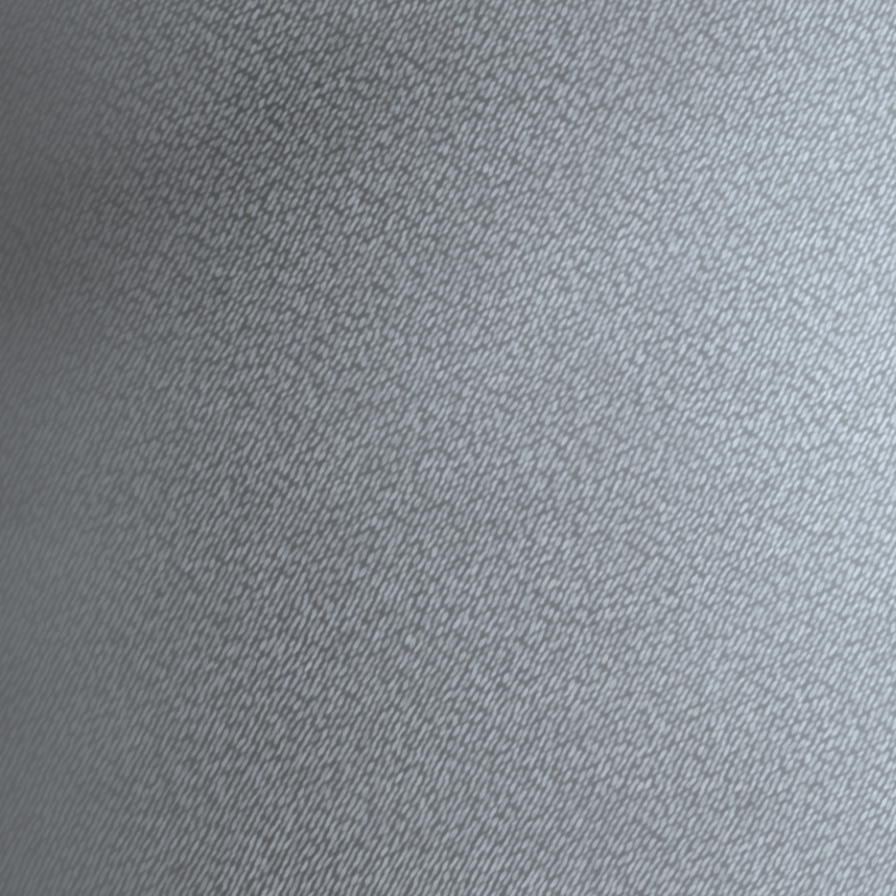
A WebGL 2 fragment shader for this texture:

```glsl
#version 300 es
precision highp float;
// Grey satin-twill cloth under soft side light.
// Fine slanted stitches are summed from a jittered, staggered cell grid;
// broad gradients and soft folds shade the cloth from dark left to pale right.

uniform vec2 u_resolution;
out vec4 fragColor;

const float PI = 3.14159265;
const vec2 STITCH_COUNT = vec2(128.0, 126.0);  // stitches across and up the canvas
const float SLANT = 0.5;                       // sideways lean per unit of height
const vec3 SHADOW = vec3(0.37, 0.378, 0.388);
const vec3 SHEEN = vec3(0.69, 0.727, 0.763);

vec2 hash2(vec2 cell) {
    vec3 p = fract(cell.xyx * vec3(0.1031, 0.1030, 0.0973));
    p += dot(p, p.yzx + 33.33);
    return fract((p.xx + p.yz) * p.zy);
}

// Slow, smooth variation in about -1..1 from layered sines.
float layeredSines(vec2 p) {
    float sum = 0.0;
    float weight = 0.5;
    for (int i = 0; i < 4; i++) {
        sum += weight * sin(p.x + 1.7 * sin(p.y)) * cos(p.y - 0.6 * p.x);
        p = mat2(1.3, 1.1, -1.1, 1.3) * p + 2.4;
        weight *= 0.6;
    }
    return sum;
}

// Soft elliptical spot of light or shade, turned by an angle.
float softSpot(vec2 p, vec2 centre, vec2 radius, float angle) {
    vec2 axis = vec2(cos(angle), sin(angle));
    vec2 d = p - centre;
    d = vec2(dot(d, axis), dot(d, vec2(-axis.y, axis.x))) / radius;
    return exp(-dot(d, d));
}

// Plump stitches with narrow dark furrows around p, in about -0.6..0.5.
float stitches(vec2 p, vec2 tightness, vec2 jitter) {
    vec2 base = floor(p);
    float sum = 0.0;
    float glint = 0.0;
    for (int y = -1; y <= 1; y++) {
        for (int x = -1; x <= 1; x++) {
            vec2 cell = base + vec2(x, y);
            vec2 random = hash2(cell + 200.0);
            vec2 centre = cell + 0.5 + jitter * (random - 0.5);
            centre.y += 0.5 * mod(cell.x, 2.0) - 0.25;
            vec2 d = (p - centre) * tightness;
            float stitch = exp(-dot(d, d));
            sum += stitch;
            glint += stitch * (fract(random.x * 7.3 + random.y * 3.1) - 0.5);
        }
    }
    float mean = PI / (tightness.x * tightness.y);
    return smoothstep(-0.55, 0.45, sum - mean) - 0.56 + 0.45 * glint;
}

// Broad light on the cloth, without the weave.
float clothLight(vec2 p) {
    float light = mix(0.395, 0.71, smoothstep(-0.1, 1.1, p.x));
    light -= 0.05 * softSpot(p, vec2(0.30, 0.83), vec2(0.34, 0.12), 0.5);
    light -= 0.03 * softSpot(p, vec2(0.00, 0.80), vec2(0.14, 0.20), 0.0);
    light -= 0.04 * softSpot(p, vec2(0.75, 0.02), vec2(0.35, 0.22), 0.3);
    light -= 0.03 * softSpot(p, vec2(0.75, 1.00), vec2(0.35, 0.12), 0.2);
    light += 0.03 * softSpot(p, vec2(0.58, 0.62), vec2(0.20, 0.10), 0.6);
    light += 0.04 * softSpot(p, vec2(0.98, 0.62), vec2(0.20, 0.28), 0.0);
    light += 0.02 * softSpot(p, vec2(0.08, 0.32), vec2(0.14, 0.25), 0.0);
    return light + 0.014 * layeredSines(p * vec2(9.0, 12.0));
}

void main() {
    vec2 uv = gl_FragCoord.xy / u_resolution;

    // Slanted cloth coordinates, slightly pulled out of line.
    vec2 pull = 0.004 * vec2(layeredSines(uv * 8.0), layeredSines(uv.yx * 7.0 + 3.0));
    pull.x += 0.0012 * layeredSines(uv * 150.0);
    vec2 cloth = uv + pull;
    cloth.x -= SLANT * cloth.y;

    // Stitches run together into longer ribs toward the lower left.
    float ribbed = 1.0 - smoothstep(0.2, 1.2, uv.x + uv.y);
    vec2 tightness = vec2(2.65, mix(2.05, 1.6, ribbed));
    float weave = stitches(cloth * STITCH_COUNT, tightness, vec2(0.25, 0.45));

    // The weave blurs away in the dark left edge.
    float relief = mix(0.04, 0.215, smoothstep(0.0, 0.36, uv.x));
    relief *= 1.0 + 0.15 * layeredSines(uv * 14.0 + 5.0);

    float light = clothLight(uv) + relief * weave;
    float tone = (light - SHADOW.g) / (SHEEN.g - SHADOW.g);
    fragColor = vec4(clamp(mix(SHADOW, SHEEN, tone), 0.0, 1.0), 1.0);
}
```
